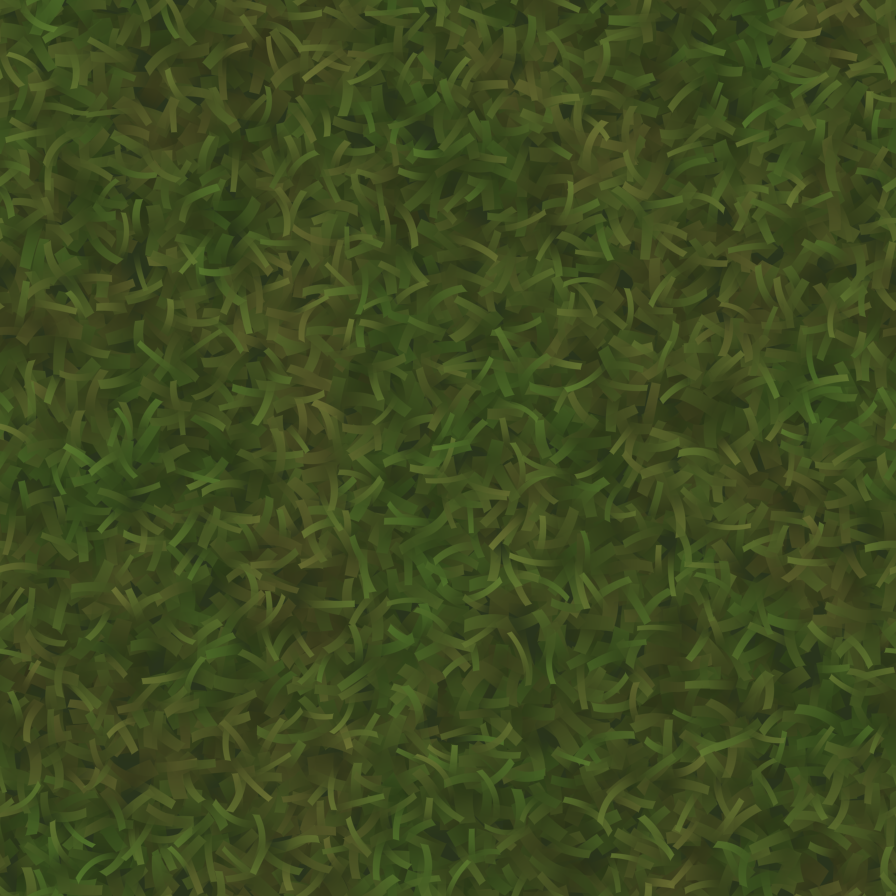
A WebGL 2 fragment shader for this texture:

```glsl
#version 300 es
precision highp float;
// Dense short turf: overlapping curved grass blades, wide and dim below, thin and bright on top.

uniform vec2 u_resolution;
out vec4 fragColor;

const int LAYERS = 8;
const int BLADES_PER_CELL = 2;
const float CELLS = 20.0;                     // cells across the tile
const float WIDE = 0.026;                     // blade width in the lowest layer
const float THIN = 0.0085;                    // blade width in the top layer
const vec2 HALF_LENGTH = vec2(0.017, 0.032);  // shortest, longest
const float MAX_BEND = 12.0;
const float TOP_DENSITY = 0.55;               // share of blades kept in the top layer
const float OPACITY = 0.92;
const float PATCH_REPEATS = 5.0;
const vec3 SOIL = vec3(0.160, 0.205, 0.108);
const vec3 GREEN = vec3(0.222, 0.314, 0.116);
const vec3 OLIVE = vec3(0.285, 0.297, 0.134);

// Three random values in 0..1 from an integer key
vec3 hash3(ivec3 key) {
  uvec3 v = uvec3(key) * 1664525u + 1013904223u;
  v.x += v.y * v.z; v.y += v.z * v.x; v.z += v.x * v.y;
  v ^= v >> 16u;
  v.x += v.y * v.z; v.y += v.z * v.x; v.z += v.x * v.y;
  return vec3(v >> 8u) / 16777216.0;
}

float cornerGradient(vec2 corner, vec2 offset, float period) {
  float angle = 6.28319 * hash3(ivec3(mod(corner, period), 900 + int(period))).x;
  return dot(vec2(cos(angle), sin(angle)), offset);
}

// Gradient noise that wraps after a whole number of cells
float wrappedNoise(vec2 uv, float period) {
  vec2 p = uv * period;
  vec2 i = floor(p), f = p - i;
  vec2 s = f * f * f * (f * (f * 6.0 - 15.0) + 10.0);
  vec2 e = vec2(1.0, 0.0);
  float low = mix(cornerGradient(i, f, period), cornerGradient(i + e, f - e, period), s.x);
  float high = mix(cornerGradient(i + e.yx, f - e.yx, period),
                   cornerGradient(i + 1.0, f - 1.0, period), s.x);
  return mix(low, high, s.y);
}

// Coverage of a bent strip in x, position from base to tip in y
vec2 blade(vec2 p, float angle, float halfLength, float halfWidth, float bend, float blur) {
  float c = cos(angle), s = sin(angle);
  vec2 q = vec2(c * p.x + s * p.y, c * p.y - s * p.x);
  float along = clamp(0.5 + 0.5 * q.x / halfLength, 0.0, 1.0);
  float slope = 2.0 * bend * q.x;
  float across = abs(q.y - bend * q.x * q.x) / sqrt(1.0 + slope * slope);
  float edge = max(abs(q.x) - halfLength, across - halfWidth * mix(1.0, 0.78, along));
  return vec2(1.0 - smoothstep(-blur, blur, edge), along);
}

// Paints one layer of blades over the colour below it
vec3 paintLayer(vec3 below, vec2 uv, int layer, float hue, float light, float blur) {
  float height = float(layer) / float(LAYERS - 1);
  float width = mix(WIDE, THIN, height);
  float level = mix(0.78, 1.08, height) + 0.22 * pow(height, 4.0);
  vec2 home = floor(uv * CELLS);
  vec3 color = below;
  for (int n = 0; n < 9 * BLADES_PER_CELL; n++) {
    int k = n / BLADES_PER_CELL;
    vec2 cell = home + vec2(k % 3 - 1, k / 3 - 1);
    int id = 2 * (layer * BLADES_PER_CELL + n % BLADES_PER_CELL);
    ivec2 key = ivec2(mod(cell, CELLS));
    vec3 place = hash3(ivec3(key, id));
    vec3 form = hash3(ivec3(key, id + 1));
    float pick = fract(place.z * 61.0);
    if (pick > mix(1.0, TOP_DENSITY, height)) continue;

    vec2 p = uv - (cell + place.xy) / CELLS;
    float halfLength = mix(HALF_LENGTH.x, HALF_LENGTH.y, form.x);
    float halfWidth = 0.5 * width * mix(0.75, 1.25, form.y);
    float bend = (2.0 * form.z - 1.0) * MAX_BEND * mix(0.35, 1.0, height);
    vec2 b = blade(p, 6.28319 * place.z, halfLength, halfWidth, bend, blur);

    // Blades fade out of the shade at the base and brighten to the tip
    float tone = fract(form.x * 37.0 + form.y * 53.0);
    float tint = clamp(hue + 0.7 * (tone - 0.5), 0.0, 1.0);
    float shade = level * light * mix(0.84, 1.08, b.y) * mix(0.91, 1.09, fract(form.z * 71.0));
    float alpha = b.x * OPACITY * smoothstep(-0.1, 0.65, b.y);
    color = mix(color, mix(GREEN, OLIVE, tint) * shade, alpha);
  }
  return color;
}

void main() {
  vec2 uv = gl_FragCoord.xy / u_resolution;
  float blur = 0.8 / min(u_resolution.x, u_resolution.y);

  // Broad patches of hue and light
  float hue = 0.5 + 0.6 * wrappedNoise(uv, PATCH_REPEATS)
                  + 0.5 * wrappedNoise(uv, 2.0 * PATCH_REPEATS);
  float light = 1.0 + 0.12 * wrappedNoise(uv, PATCH_REPEATS + 2.0);

  vec3 color = SOIL;
  for (int layer = 0; layer < LAYERS; layer++) {
    color = paintLayer(color, uv, layer, hue, light, blur);
  }
  fragColor = vec4(color, 1.0);
}
```
